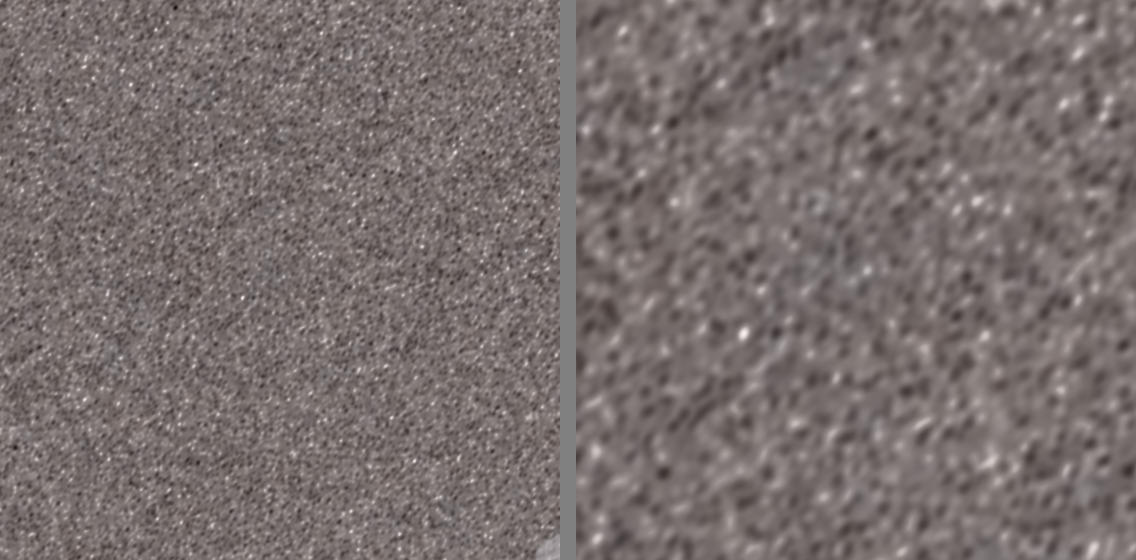
Left: the whole. Right: its middle third, enlarged.
Reproduce this texture procedurally as a WebGL 2 fragment shader.

```glsl
#version 300 es
precision highp float;

uniform vec2 u_resolution;
out vec4 outColor;

// Integer hash: three random values in 0..1 per lattice cell and seed
vec3 hash3(ivec2 cell, int seed) {
    uvec3 v = uvec3(ivec3(cell, seed)) * 1664525u + 1013904223u;
    v.x += v.y * v.z;
    v.y += v.z * v.x;
    v.z += v.x * v.y;
    v ^= v >> 16u;
    v.x += v.y * v.z;
    v.y += v.z * v.x;
    v.z += v.x * v.y;
    return vec3(v >> 8u) / 16777216.0;
}

// Smooth value noise in -1..1
float valueNoise(vec2 p, int seed) {
    ivec2 cell = ivec2(floor(p));
    vec2 f = fract(p);
    f = f * f * (3.0 - 2.0 * f);
    float a = hash3(cell, seed).x;
    float b = hash3(cell + ivec2(1, 0), seed).x;
    float c = hash3(cell + ivec2(0, 1), seed).x;
    float d = hash3(cell + ivec2(1, 1), seed).x;
    return 2.0 * mix(mix(a, b, f.x), mix(c, d, f.x), f.y) - 1.0;
}

float mottle(vec2 p, int octaves, int seed) {
    float sum = 0.0;
    float weight = 0.55;
    for (int i = 0; i < octaves; i++) {
        sum += weight * valueNoise(p, seed + i);
        p = mat2(1.6, 1.2, -1.2, 1.6) * p + 7.3;
        weight *= 0.6;
    }
    return sum;
}

// Soft light and dark grains, scattered and stretched along one direction
float grains(vec2 p, vec2 radii, float angle, int seed) {
    ivec2 cell = ivec2(floor(p));
    vec2 along = vec2(cos(angle), sin(angle));
    vec2 across = vec2(-along.y, along.x);
    float sum = 0.0;
    for (int y = -2; y <= 2; y++) {
        for (int x = -2; x <= 2; x++) {
            ivec2 id = cell + ivec2(x, y);
            vec3 rnd = hash3(id, seed);
            vec2 offset = p - vec2(id) - rnd.xy;
            vec2 q = vec2(dot(offset, along), dot(offset, across)) / radii;
            float falloff = max(0.0, 1.0 - dot(q, q));
            sum += (2.0 * rnd.z - 1.0) * falloff * falloff * falloff;
        }
    }
    return sum;
}

vec3 stoneColor(float tone, float warmth) {
    return vec3(tone, tone - 0.035, tone - 0.041) + warmth * vec3(0.008, 0.0, -0.008);
}

void main() {
    vec2 p = gl_FragCoord.xy / u_resolution.y;
    float aspect = u_resolution.x / u_resolution.y;

    // Grain layers
    float fine = grains(p * 150.0, vec2(1.3, 0.95), 0.9, 11);
    float coarse = grains(p * 74.0, vec2(1.2, 1.0), 0.7, 29);
    float glint = max(0.0, fine - 0.75);

    // Broad stains and slow colour drift
    float stain = mottle(p * 5.0, 4, 41);
    float warmth = mottle(p * 24.0, 3, 61);

    float tone = 0.469 + 0.14 * fine + 0.042 * coarse + 0.026 * stain + 0.16 * glint;
    vec3 color = stoneColor(tone, warmth);

    // Pale pebble at the lower right, with a shaded rim
    float edge = length(p - vec2(aspect + 0.012, -0.012)) - 0.058 + 0.004 * coarse;
    color *= 1.0 - 0.16 * exp(-max(edge, 0.0) * 90.0);
    vec3 pebble = vec3(0.62, 0.59, 0.60) + 0.08 * fine;
    color = mix(color, pebble, 1.0 - smoothstep(-0.004, 0.004, edge));

    outColor = vec4(clamp(color, 0.0, 1.0), 1.0);
}
```
